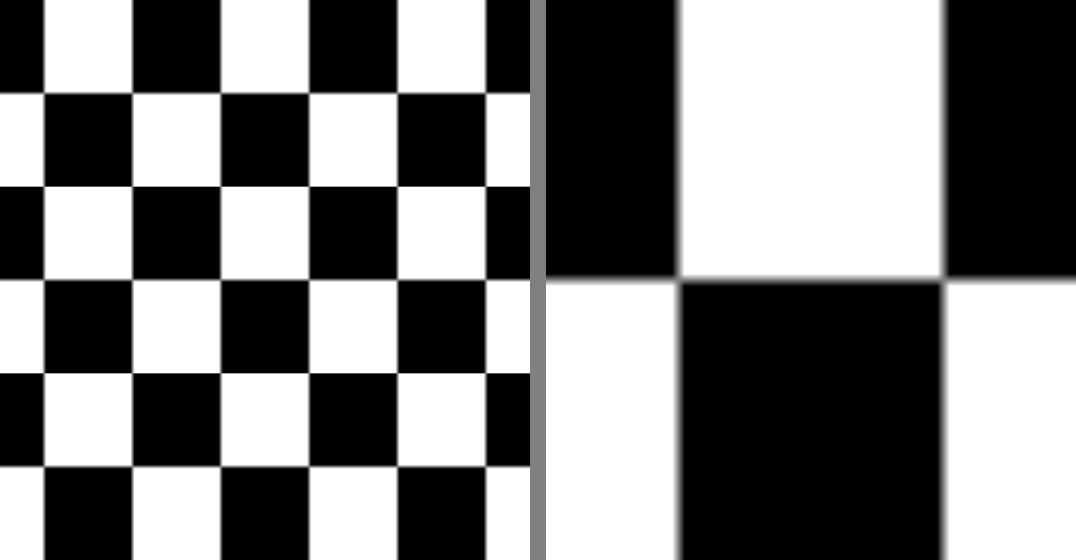
Left, the full canvas; right, a detail of the centre.
Give the GLSL for this pattern, as a Shadertoy shader.

```glsl
// Black and white checkerboard, six cells across (shifted by half a cell) and six down.
// Each axis is a signed square wave with ramped edges; their product gives the checks.
// Edges inside a two-row tile are soft, while the seams between tiles are crisp.

const vec2 CELLS = vec2(6.0, 6.0);
const vec2 SHIFT = vec2(0.5, 0.0);     // in cells
const float SOFT_EDGE = 0.0037;        // half width of a ramp, in canvas heights
const vec3 BLACK = vec3(0.0);
const vec3 WHITE = vec3(1.0);

// Square wave in -1..1, positive in even cells, with separate ramps at even and odd edges.
float squareWave(float cellPos, float cellSize, float evenRamp, float oddRamp) {
    float edge = floor(cellPos + 0.5);
    float odd = mod(edge, 2.0);
    float dist = (cellPos - edge) * cellSize;
    return clamp(dist / mix(evenRamp, oddRamp, odd), -1.0, 1.0) * (1.0 - 2.0 * odd);
}

void mainImage(out vec4 fragColor, in vec2 fragCoord) {
    vec2 cellPos = fragCoord / iResolution.xy * CELLS + SHIFT;
    vec2 cellSize = vec2(iResolution.x / iResolution.y, 1.0) / CELLS;

    // Ramps never get thinner than one pixel.
    float crisp = 0.5 / iResolution.y;
    float soft = max(SOFT_EDGE, crisp);

    float columns = squareWave(cellPos.x, cellSize.x, soft, soft);
    float rows = squareWave(cellPos.y, cellSize.y, crisp, soft);

    float check = 0.5 + 0.5 * columns * rows;
    fragColor = vec4(mix(BLACK, WHITE, check), 1.0);
}
```
